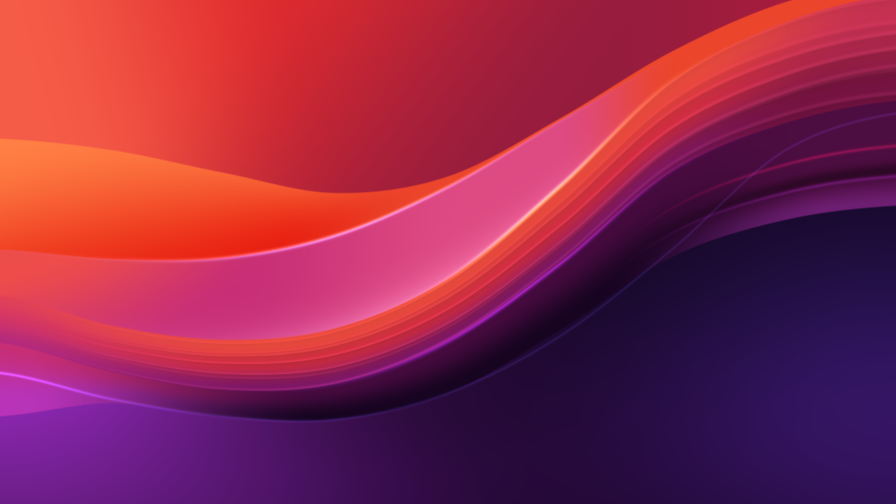
This background is drawn by a Shadertoy shader. Its source:

```glsl
// Silky ribbons sweep in a wave from the left, dip, and climb to the right.
// Smooth spline edges split the canvas into layers; each layer is a gradient
// in its own across-ribbon coordinate, with folds and glowing rims on top.

const vec3 CORAL   = vec3(0.96, 0.36, 0.28);
const vec3 RED     = vec3(0.88, 0.17, 0.18);
const vec3 CRIMSON = vec3(0.59, 0.11, 0.24);
const vec3 ORANGE  = vec3(1.00, 0.50, 0.27);
const vec3 FLAME   = vec3(0.92, 0.27, 0.17);
const vec3 ROSE    = vec3(0.76, 0.18, 0.34);
const vec3 PINK    = vec3(0.87, 0.29, 0.51);
const vec3 MAGENTA = vec3(0.78, 0.18, 0.46);
const vec3 VIOLET  = vec3(0.54, 0.15, 0.68);
const vec3 PLUM    = vec3(0.27, 0.04, 0.24);
const vec3 NIGHT   = vec3(0.09, 0.015, 0.13);
const vec3 INDIGO  = vec3(0.12, 0.07, 0.27);

// Height at x of a smooth curve with nine evenly spaced knots
float spline(float x, float knots[9]) {
    float s = clamp(x, 0.0, 0.9999) * 8.0;
    int i = int(s);
    float f = fract(s);
    float a = knots[max(i - 1, 0)], b = knots[i];
    float c = knots[i + 1], d = knots[min(i + 2, 8)];
    return b + 0.5 * f * (c - a + f * (2.0 * a - 5.0 * b + 4.0 * c - d
             + f * (3.0 * (b - c) + d - a)));
}

float cover(float d, float aa) { return smoothstep(-aa, aa, d); }

// Position across a layer: 0 at its upper edge, 1 at its lower edge
float across(float y, float upper, float lower) {
    return clamp((upper - y) / max(upper - lower, 0.001), 0.0, 1.0);
}

// Bell-shaped falloff
float glow(float d, float width) { return exp(-d * d / (width * width)); }

float hash(float n) { return fract(sin(n * 91.7) * 437.5); }

vec3 backdrop(vec2 p) {
    vec3 col = mix(CORAL, RED, smoothstep(0.02, 0.36, p.x + 0.15 * (p.y - 0.85)));
    col = mix(col, CRIMSON, smoothstep(0.22, 0.70, p.x + 0.42 * (0.95 - p.y)));
    return col + vec3(0.06, 0.0, 0.0) * smoothstep(0.7, 0.9, p.x);
}

vec3 orangeRibbon(float t, float x) {
    vec3 col = mix(ORANGE, vec3(0.91, 0.13, 0.07), smoothstep(0.0, 1.1, 0.65 * t + 1.5 * x));
    return mix(col, FLAME, smoothstep(0.3, 0.48, x));
}

vec3 pinkRibbon(float t, float x) {
    vec3 col = mix(vec3(0.93, 0.30, 0.29), MAGENTA, smoothstep(0.0, 0.26, x + 0.12 * (t - 0.5)));
    col = mix(col, PINK, smoothstep(0.25, 0.53, x));
    col += vec3(0.10, 0.17, 0.16) * pow(t, 5.0) * glow(x - 0.43, 0.2);
    return mix(col, FLAME, smoothstep(0.62, 0.76, x));
}

// Stacked folds: a base gradient with shaded steps and thin bright crests
vec3 foldBundle(float t, float x) {
    vec3 col = mix(vec3(0.92, 0.29, 0.24), vec3(0.84, 0.18, 0.26), smoothstep(0.1, 0.5, t));
    col = mix(col, vec3(0.50, 0.09, 0.40), smoothstep(0.45, 0.95, t));
    col = mix(col, mix(vec3(0.88, 0.25, 0.36), vec3(0.76, 0.18, 0.52), t), 0.8 * (1.0 - smoothstep(0.0, 0.3, x)));
    vec3 end = mix(ROSE, vec3(0.46, 0.07, 0.24), smoothstep(0.2, 0.9, t));
    col = mix(col, end, 0.85 * smoothstep(0.78, 1.0, x + 0.1 * t));
    for (int i = 0; i < 7; i++) {
        float n = float(i);
        float crest = (n + 0.2 + 0.8 * hash(n + 1.0)) / 7.0 + 0.03 * sin(6.0 * x + n);
        float below = t - crest;
        float strength = (0.25 + 0.75 * hash(n + 9.0)) * smoothstep(0.0, 0.35, x);
        col *= 1.0 - 0.22 * strength * cover(below, 0.012) * exp(-max(below, 0.0) * 13.0);
        col += vec3(0.10, 0.06, 0.07) * strength * glow(below + 0.02, 0.022);
    }
    return col;
}

// Dim underside: magenta at the left, near black in the dip, plum at the right
vec3 underside(float t, float x) {
    vec3 col = mix(PLUM, NIGHT, smoothstep(0.1, 0.9, t));
    float left = 1.0 - smoothstep(0.02, 0.36, x);
    float right = smoothstep(0.66, 0.93, x);
    col = mix(col, mix(MAGENTA, vec3(0.72, 0.20, 0.72), smoothstep(0.0, 0.8, t)), left);
    col = mix(col, vec3(0.30, 0.05, 0.25), right);
    col += vec3(0.13, 0.07, 0.20) * right * smoothstep(0.68, 1.0, t);
    col *= 1.0 - 0.4 * right * glow(t - 0.66, 0.07);
    col += vec3(0.24, 0.02, 0.07) * right * glow(t - 0.43, 0.018);
    return col + vec3(0.16, 0.04, 0.20) * right * glow(t - 0.72, 0.018);
}

// Night floor: violet light at the left, indigo light at the right
vec3 floorShade(vec2 p) {
    vec2 fromLight = (p - vec2(1.0, 0.24)) * vec2(1.0, 0.85);
    vec3 col = NIGHT * (0.5 + 0.6 * smoothstep(0.5, 0.05, p.y));
    col += INDIGO * exp(-9.0 * dot(fromLight, fromLight));
    col = mix(col, VIOLET * (0.78 + 1.2 * p.y), exp(-8.0 * p.x * p.x));
    return col + vec3(0.05, 0.01, 0.07) * glow(p.x - 0.35, 0.2) * smoothstep(0.2, 0.0, p.y);
}

void mainImage(out vec4 fragColor, in vec2 fragCoord) {
    vec2 p = fragCoord / iResolution.xy;
    float x = p.x, y = p.y, aa = 1.2 / iResolution.y;

    // Layer boundaries, from top to bottom
    float top    = spline(x, float[9](0.725, 0.702, 0.657, 0.617, 0.650, 0.765, 0.898, 0.995, 1.04));
    float rim    = spline(x, float[9](0.505, 0.486, 0.488, 0.533, 0.629, 0.760, 0.888, 0.985, 1.03));
    float gold   = spline(x, float[9](0.414, 0.354, 0.326, 0.349, 0.447, 0.630, 0.840, 0.955, 1.01));
    float purple = spline(x, float[9](0.320, 0.262, 0.226, 0.238, 0.322, 0.475, 0.660, 0.755, 0.80));
    float under  = spline(x, float[9](0.174, 0.200, 0.173, 0.168, 0.220, 0.345, 0.490, 0.563, 0.592));
    float thread = spline(x, float[9](0.260, 0.208, 0.174, 0.168, 0.220, 0.333, 0.505, 0.700, 0.775));

    // Paint the layers from back to front
    vec3 col = backdrop(p);
    col = mix(col, orangeRibbon(across(y, top, rim), x), cover(top - y, aa));
    col = mix(col, pinkRibbon(across(y, rim, gold), x), cover(rim - y, aa));
    col = mix(col, foldBundle(across(y, gold, purple), x), cover(gold - y, aa));
    col = mix(col, underside(across(y, purple, under), x), cover(purple - y, aa));
    col = mix(col, floorShade(p), cover(under - y, aa));

    // Lit rims and the fine thread
    col += vec3(0.20, 0.34, 0.48) * glow(y - rim, 0.004) * glow(x - 0.38, 0.18);
    col += vec3(0.22, 0.40, 0.22) * glow(y - gold, 0.006) * glow(x - 0.61, 0.10);
    col += vec3(0.28, 0.06, 0.42) * glow(y - purple, 0.005) * glow(x - 0.56, 0.15);
    col += vec3(0.13, 0.11, 0.32) * glow(y - thread, 0.003) * (0.4 + glow(x, 0.12));
    fragColor = vec4(clamp(col, 0.0, 1.0), 1.0);
}
```
